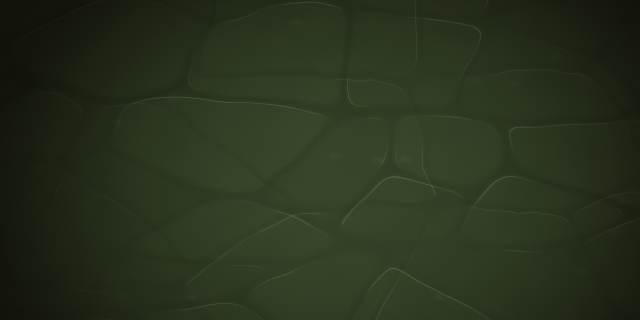
Write a Shadertoy shader that draws this texture.

```glsl
const vec3 SHADOW_GREEN = vec3(0.068, 0.073, 0.033);
const vec3 LIT_GREEN = vec3(0.219, 0.275, 0.168);
const vec3 RIM_GLOW = vec3(0.105, 0.112, 0.088);
const vec2 LIGHT_CENTER = vec2(0.54, 0.40);   // fraction of the canvas
const vec2 LIGHT_RADIUS = vec2(0.55, 0.88);
const vec2 STONE_GRID = vec2(2.1, 4.4);       // stones per canvas height
const vec2 CREASE_GRID = vec2(1.5, 2.7);
const float JITTER = 0.92;
const float CORNER_SHARPNESS = 58.0;
const float JOINT_WIDTH = 0.023;
const float JOINT_DEPTH = 0.135;
const float CREASE_DEPTH = 0.075;
const float RIM_WIDTH = 0.0030;
const float WEAVE_FREQ = 480.0;
const float WEAVE_DEPTH = 0.017;
const float FLECK_GRID = 9.0;

vec2 hash2(vec2 cell) {
    vec3 h = fract(cell.xyx * vec3(0.1031, 0.1030, 0.0973));
    h += dot(h, h.yzx + 33.33);
    return fract((h.xx + h.yz) * h.zy);
}

// Layered sines, about -1 to 1
float waves(vec2 p) {
    float sum = 0.0, amp = 0.5;
    for (int i = 0; i < 4; i++) {
        sum += amp * sin(p.x + 1.7 * sin(p.y * 0.8 + float(i))) * cos(p.y - 0.6 * p.x);
        p = mat2(1.5, 1.1, -1.1, 1.5) * p + 2.3;
        amp *= 0.6;
    }
    return sum;
}

vec2 stoneCenter(vec2 cell, float seed) {
    float stagger = 0.5 * mod(cell.y, 2.0) - 0.25;
    return cell + 0.5 + vec2(stagger, 0.0) + JITTER * (hash2(cell + seed) - 0.5);
}

// Cellular stones: x = rounded edge distance, y = upward facing, z = random id
vec3 stones(vec2 p, vec2 grid, float seed) {
    vec2 g = p * grid, base = floor(g), home = base, toHome = vec2(9.0);
    for (int y = -2; y <= 2; y++)
    for (int x = -2; x <= 2; x++) {
        vec2 cell = base + vec2(x, y);
        vec2 d = stoneCenter(cell, seed) - g;
        if (dot(d, d) < dot(toHome, toHome)) { toHome = d; home = cell; }
    }
    float total = 0.0, facing = 0.0;
    for (int y = -2; y <= 2; y++)
    for (int x = -2; x <= 2; x++) {
        if (x == 0 && y == 0) continue;
        vec2 d = stoneCenter(home + vec2(x, y), seed) - g;
        vec2 normal = normalize(d - toHome);
        float dist = dot(0.5 * (d + toHome), normal) / length(normal * grid);
        float weight = exp(-CORNER_SHARPNESS * dist);
        total += weight;
        facing += weight * normalize(normal * grid).y;
    }
    return vec3(-log(total) / CORNER_SHARPNESS, facing / total, hash2(home + seed + 5.0).x);
}

// Thin broken highlight just inside a stone's edge
float rim(vec3 stone, vec2 p, float pixel) {
    float offset = abs(stone.x - 0.5 * JOINT_WIDTH);
    float line = 1.0 - smoothstep(0.0, max(RIM_WIDTH, pixel), offset);
    float halo = 0.14 * exp(-offset * 130.0) * smoothstep(0.0, 0.4 * JOINT_WIDTH, stone.x);
    float broken = waves(p * 5.0 + stone.z * 40.0) + 0.35 * stone.y + 0.5 * (stone.z - 0.5);
    return (line + halo) * smoothstep(0.12, 0.85, broken);
}

// Rare pale smudges
float flecks(vec2 p) {
    vec2 g = p * FLECK_GRID, cell = floor(g);
    vec2 rnd = hash2(cell + 71.0);
    vec2 d = (g - cell - 0.3 - 0.4 * rnd) * vec2(1.0, 1.8);
    float smudge = 1.0 - smoothstep(0.0, 0.28, length(d));
    return smudge * step(0.92, hash2(cell + 17.0).y) * (0.6 + 0.4 * waves(p * 90.0));
}

void mainImage(out vec4 fragColor, in vec2 fragCoord) {
    vec2 uv = fragCoord / iResolution.xy;
    vec2 p = fragCoord / iResolution.y;
    float pixel = 1.0 / iResolution.y;

    // Bent joints
    vec2 bend = vec2(waves(p * 4.0), waves(p.yx * 3.5 + 4.0));
    vec2 q = p + vec2(0.034, 0.030) * bend;
    vec3 stone = stones(q, STONE_GRID, 3.0);
    vec3 crease = stones(q + 0.04 * bend.yx + 0.37, CREASE_GRID, 29.0);

    // Off-center pool of light
    vec2 fromLight = (uv - LIGHT_CENTER) / LIGHT_RADIUS;
    float falloff = 1.0 - dot(fromLight, fromLight);
    float light = 0.5 * (falloff + sqrt(falloff * falloff + 0.03));
    vec3 color = mix(SHADOW_GREEN, LIT_GREEN, light);

    // Soft dark joints, stone tone and mottling
    float jointFade = 0.6 + 0.5 * waves(p * 3.0 + 7.0);
    float joint = 1.0 - smoothstep(-0.004, JOINT_WIDTH, stone.x);
    float fold = 1.0 - smoothstep(0.0, 0.8 * JOINT_WIDTH, crease.x);
    float tone = 1.0 + 0.05 * (stone.z - 0.5) * (1.0 - joint) + 0.025 * waves(p * 14.0);
    tone *= 1.0 - JOINT_DEPTH * jointFade * joint;
    tone *= 1.0 - CREASE_DEPTH * jointFade * fold;

    // Fine diagonal weave
    vec2 thread = WEAVE_FREQ * vec2(p.x + 0.8 * p.y, p.y - 0.8 * p.x);
    tone += WEAVE_DEPTH * sin(thread.x) * sin(thread.y);
    color *= tone;

    // Highlights fade with the light
    float glow = rim(stone, p, pixel) + 0.55 * rim(crease, p + 3.0, pixel) + 0.35 * flecks(p);
    color += RIM_GLOW * glow * (0.15 + 0.85 * light);

    fragColor = vec4(color, 1.0);
}
```
